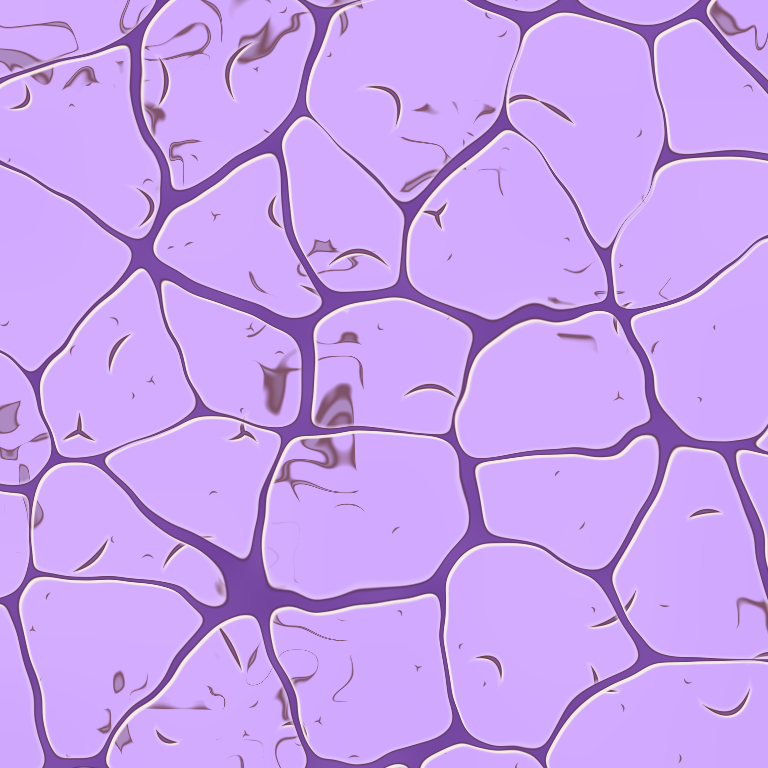
A Shadertoy shader for this texture:

```glsl
const vec3 LILAC = vec3(0.825, 0.67, 1.0);
const vec3 PALE = vec3(0.89, 0.78, 0.97);
const vec3 CREAM = vec3(0.97, 0.93, 0.91);
const vec3 VIOLET = vec3(0.47, 0.29, 0.64);
const vec3 PLUM = vec3(0.36, 0.20, 0.40);
const vec3 BROWN = vec3(0.40, 0.22, 0.24);
const vec3 MAUVE = vec3(0.68, 0.54, 0.76);

vec2 hash2(vec2 p) {
    vec3 a = fract(p.xyx * vec3(0.1031, 0.1030, 0.0973));
    a += dot(a, a.yzx + 33.33);
    return fract((a.xx + a.yz) * a.zy);
}

vec2 noise2(vec2 p) {
    vec2 i = floor(p), f = fract(p);
    f = f * f * f * (f * (f * 6.0 - 15.0) + 10.0);
    return mix(mix(hash2(i), hash2(i + vec2(1, 0)), f.x),
               mix(hash2(i + vec2(0, 1)), hash2(i + vec2(1, 1)), f.x), f.y);
}

// Random cell centre, relative to the grid origin
vec2 site(vec2 id) {
    return id + 0.06 + 0.88 * hash2(id + 17.0);
}

// Signed distance to a net of cracks with rounded junctions
float crackDistance(vec2 p, float cells) {
    vec2 q = p + 0.05 * (noise2(p * 6.0 + 3.0) - 0.5) + 0.014 * (noise2(p * 19.0) - 0.5);
    q *= cells;
    vec2 nearest = vec2(0), toNearest = vec2(9);
    for (int y = -1; y <= 1; y++)
    for (int x = -1; x <= 1; x++) {
        vec2 id = floor(q) + vec2(x, y);
        vec2 r = site(id) - q;
        if (dot(r, r) < dot(toNearest, toNearest)) { toNearest = r; nearest = id; }
    }
    float swell = 0.03 * (noise2(p * 7.0 + 40.0).x - 0.5);
    float sharpness = 24.0, sum = 0.0;
    for (int y = -2; y <= 2; y++)
    for (int x = -2; x <= 2; x++) {
        if (x == 0 && y == 0) continue;
        vec2 id = nearest + vec2(x, y);
        vec2 r = site(id) - q;
        float edge = dot(0.5 * (toNearest + r), normalize(r - toNearest));
        float halfWidth = mix(0.004, 0.036, hash2(id + nearest + 71.0).x) + swell;
        sum += exp(-sharpness * (edge - halfWidth));
    }
    return -log(sum) / (sharpness * cells);
}

// Signed distance to scattered bent strokes, some of them three-armed
float strokeDistance(vec2 p, float cells, float density, float size, float width) {
    float d = 1.0;
    for (int y = -1; y <= 1; y++)
    for (int x = -1; x <= 1; x++) {
        vec2 id = floor(p * cells) + vec2(x, y);
        vec2 shape = hash2(id + 5.0), kind = hash2(id + 91.0);
        if (kind.x > density) continue;
        vec2 q = p - (id + hash2(id + 33.0)) / cells;
        float angle = 6.2832 * shape.x, c = cos(angle), s = sin(angle);
        q = mat2(c, s, -s, c) * q;
        if (kind.y > 0.75) {
            float arm = mod(atan(q.y, q.x), 2.0944) - 1.0472;
            q = length(q) * vec2(cos(arm), sin(arm));
        }
        float len = size * (0.5 + 0.8 * shape.y);
        float bend = 1.5 * (fract(shape.y * 7.0) - 0.5);
        float t = q.x / len;
        float slope = 2.0 * bend * t;
        float across = abs(q.y + bend * len * t * t) / sqrt(1.0 + slope * slope);
        d = min(d, max(across - width * (1.0 - t * t), abs(q.x) - len));
    }
    return d;
}

// Signed distance to curled flakes gathered in a few clusters
float flakeDistance(vec2 p, float scale) {
    vec2 n = noise2(p * scale + 2.0 * noise2(p * scale * 0.6));
    float outside = max(0.0, 0.73 - noise2(p * 5.0 + 12.0).x);
    float width = 0.32 * (n.y - 0.42);
    return (abs(n.x - 0.5) - width + 3.0 * outside) / (1.6 * scale);
}

float cover(float d, float soft) {
    return 1.0 - smoothstep(-soft, soft, d);
}

// Paints a groove: lit lip, dark rim, then the core
vec3 groove(vec3 col, float d, float lit, vec3 core, vec3 rim, float rimWidth, float soft) {
    col = mix(col, PALE, 0.7 * cover(d - 0.0035, 0.003));
    col = mix(col, CREAM, 0.95 * cover(lit, soft + 0.0006));
    col = mix(col, rim, cover(d, soft));
    return mix(col, core, cover(d + rimWidth, soft + 0.0006));
}

void mainImage(out vec4 fragColor, in vec2 fragCoord) {
    vec2 p = fragCoord / iResolution.y;
    vec2 lip = p + vec2(-0.0036, 0.0036);
    float soft = max(0.0007, 0.7 / iResolution.y);

    // Softly mottled ground
    vec3 col = LILAC + 0.025 * (noise2(p * 4.0).x - 0.5) * vec3(1.0, 1.0, 0.2);

    // Specks, flakes and stray strokes
    col = mix(col, BROWN, 0.75 * cover(strokeDistance(p, 17.0, 0.22, 0.006, 0.0011), soft));
    float flake = flakeDistance(p, 26.0);
    col = mix(col, BROWN, 0.85 * cover(flake, soft));
    col = mix(col, MAUVE, cover(flake + 0.0013, soft));
    float stroke = strokeDistance(p, 7.0, 0.55, 0.03, 0.0030);
    float strokeLit = strokeDistance(mix(p, lip, 0.6), 7.0, 0.55, 0.03, 0.0030);
    col = groove(col, stroke, strokeLit, mix(VIOLET, MAUVE, 0.25), BROWN, 0.0016, soft);

    // Main crack net
    float crack = crackDistance(p, 5.0);
    float crackLit = crackDistance(lip, 5.0);
    vec3 core = VIOLET + 0.06 * (noise2(p * 14.0).y - 0.5);
    vec3 rim = mix(PLUM, BROWN, 0.6 * noise2(p * 9.0 + 60.0).x);
    col = groove(col, crack, crackLit, core, rim, 0.0014, soft);

    fragColor = vec4(col, 1.0);
}
```
